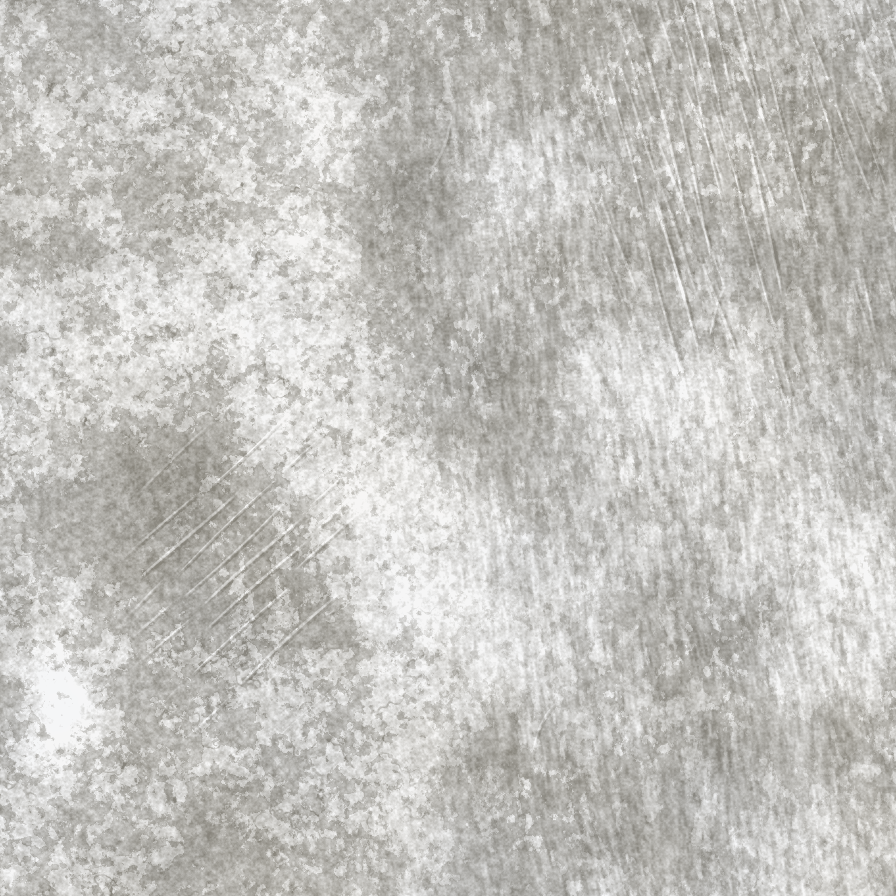
A three.js fragment shader for this texture:

```glsl
// Weathered grey plaster with flaking pale paint, brushed streaks, cracks and scratches.
varying vec2 vUv;

float hash(vec2 p) {
  return fract(sin(dot(p, vec2(127.1, 311.7))) * 43758.5453);
}

float noise(vec2 p) {
  vec2 i = floor(p);
  vec2 f = fract(p);
  f = f * f * (3.0 - 2.0 * f);
  return mix(mix(hash(i), hash(i + vec2(1.0, 0.0)), f.x),
             mix(hash(i + vec2(0.0, 1.0)), hash(i + 1.0), f.x), f.y);
}

float fbm(vec2 p) {
  float sum = 0.0;
  float gain = 0.5;
  for (int i = 0; i < 5; i++) {
    sum += gain * noise(p);
    p = mat2(1.6, 1.2, -1.2, 1.6) * p + 17.3;
    gain *= 0.6;
  }
  return sum / 1.153;
}

// Coordinates across and along a direction leaning right of vertical.
vec2 lean(vec2 p, float angle) {
  float c = cos(angle);
  float s = sin(angle);
  return vec2(p.x * c - p.y * s, p.x * s + p.y * c);
}

float blob(vec2 p, vec2 center, vec2 radius) {
  vec2 d = (p - center) / radius;
  return exp(-dot(d, d));
}

// Tapered, slightly bowed hairlines; positive is the lit ridge, negative its shadow.
float scratches(vec2 p, float angle, vec2 cells, float density) {
  vec2 q = lean(p, angle) * cells;
  q.y += 5.0 * hash(vec2(floor(q.x), 3.7));
  vec2 id = floor(q);
  vec2 f = fract(q);
  float bow = 0.12 * sin(f.y * 3.0 + 6.0 * hash(id + 4.1));
  float d = (f.x - 0.35 - 0.3 * hash(id + 9.2) - bow) / cells.x;
  float width = 0.0004 + 0.0016 * sin(3.1416 * f.y) * hash(id + 2.6);
  float ridge = 1.0 - smoothstep(width * 0.4, width + 0.0009, abs(d));
  float shade = 1.0 - smoothstep(width * 0.4, width + 0.0012, abs(d - 0.003));
  float ends = smoothstep(0.0, 0.15, f.y) * smoothstep(1.0, 0.8, f.y);
  return (ridge - 0.6 * shade) * ends * step(hash(id), density);
}

// Large light and dark areas, centred on zero.
float masses(vec2 p) {
  vec2 w = p + 0.16 * (vec2(fbm(p * 8.0), fbm(p * 8.0 + 31.0)) - 0.5);
  float m = 0.75 * (fbm(p * 4.0 + 5.0) - 0.5);
  m += 0.29 * blob(lean(w - vec2(0.43, 0.43), -0.7), vec2(0.0), vec2(0.09, 0.28));
  m += 0.24 * blob(w, vec2(0.13, 0.66), vec2(0.20, 0.06));
  m += 0.24 * blob(w, vec2(0.33, 0.85), vec2(0.08, 0.20));
  m += 0.24 * blob(w, vec2(0.57, 0.82), vec2(0.09, 0.08));
  m += 0.23 * blob(w, vec2(0.74, 0.60), vec2(0.10, 0.08));
  m += 0.20 * blob(w, vec2(0.93, 0.37), vec2(0.10, 0.06));
  m += 0.22 * blob(w, vec2(0.45, 0.07), vec2(0.07, 0.12));
  m += 0.55 * blob(w, vec2(0.06, 0.22), vec2(0.04, 0.08));
  m -= 0.30 * blob(w, vec2(0.26, 0.40), vec2(0.11, 0.17));
  m -= 0.28 * blob(w, vec2(0.20, 0.76), vec2(0.12, 0.07));
  m -= 0.25 * blob(w, vec2(0.43, 0.73), vec2(0.05, 0.13));
  m -= 0.20 * blob(w, vec2(0.55, 0.52), vec2(0.10, 0.10));
  m -= 0.18 * blob(w, vec2(0.80, 0.12), vec2(0.28, 0.10));
  return m - 0.01;
}

void main() {
  vec2 p = vUv;
  float mass = masses(p);
  float brushed = smoothstep(0.34, 0.62, p.x + 0.4 * (fbm(p * 5.0 + 60.0) - 0.5));

  // Crumbling paint flakes, drawn out along the brush on the right.
  vec2 brush = lean(p, -0.14) + 0.012 * (noise(p * 9.0) - 0.5);
  float crumbs = fbm(p * 100.0 + 33.0) - 0.5;
  float ragged = mix(fbm(p * 26.0 + 8.0), fbm(brush * vec2(60.0, 22.0) + 8.0), brushed) - 0.5;
  float cover = 0.95 * ragged + 0.75 * crumbs + 0.9 * mass;
  float softness = mix(0.025, 0.07, max(brushed, noise(p * 5.0 + 3.0) * 0.7));
  float flake = smoothstep(0.03 - softness, 0.03 + softness, cover);
  float rim = smoothstep(-0.07, 0.02, cover) * (1.0 - flake);

  float tone = 0.716 + 0.29 * mass + mix(0.10, 0.08, brushed) * flake - 0.035 * rim;
  tone += 0.13 * (fbm(p * 13.0 + 90.0) - 0.5);

  // Short broken streaks and sharp grain.
  float streak = 0.45 * noise(brush * vec2(160.0, 27.0)) + 0.55 * noise(brush * vec2(330.0, 70.0) + 7.0);
  tone += (streak - 0.5) * mix(0.03, 0.21, brushed);
  tone += mix(0.28, 0.20, brushed) * (fbm(p * 150.0) - 0.5);
  tone += 0.09 * (noise(p * 430.0) - 0.5);

  // Dark pits and broken cracks in the pale paint, pale specks on bare plaster.
  float pits = smoothstep(0.58, 0.66, fbm(p * 85.0 + 40.0));
  tone -= 0.13 * pits * flake * (1.0 - 0.6 * brushed);
  float crack = 1.0 - smoothstep(0.006, 0.03, abs(fbm(p * 17.0 + 70.0) - 0.5));
  crack *= smoothstep(0.4, 0.6, noise(p * 32.0 + 11.0));
  tone -= 0.12 * crack * flake * (1.0 - brushed);
  float specks = smoothstep(0.59, 0.66, fbm(p * vec2(100.0, 80.0) + 20.0));
  tone += 0.13 * specks * (1.0 - flake) * smoothstep(0.3, 0.7, noise(p * 10.0 + 25.0));

  // Overall contrast.
  tone = 0.757 + 1.12 * (tone - 0.747);

  // Diagonal gouges in the dark patch, long steep scratches at the upper right.
  float gouged = smoothstep(0.25, 0.6, blob(p, vec2(0.27, 0.36), vec2(0.13, 0.20)));
  float scored = smoothstep(0.2, 0.6, blob(p, vec2(0.84, 0.82), vec2(0.20, 0.28)));
  tone += 0.14 * gouged * scratches(p, 0.82, vec2(42.0, 6.0), 0.6);
  tone += 0.11 * scored * scratches(p, -0.24, vec2(44.0, 4.5), 0.55);
  tone += 0.09 * scored * scratches(p, -0.34, vec2(60.0, 7.0), 0.45);
  tone += 0.08 * scratches(p, 0.5, vec2(19.0, 15.0), 0.03);

  // Warm grey in the shadows, nearly neutral in the lights.
  tone = clamp(tone, 0.53, 0.965);
  vec3 color = mix(vec3(0.56, 0.55, 0.52), vec3(0.95, 0.95, 0.948), (tone - 0.56) / 0.39);
  color += vec3(0.008, 0.002, -0.010) * (fbm(p * 6.0 + 50.0) - 0.5) * 2.0;
  gl_FragColor = vec4(color, 1.0);
}
```
